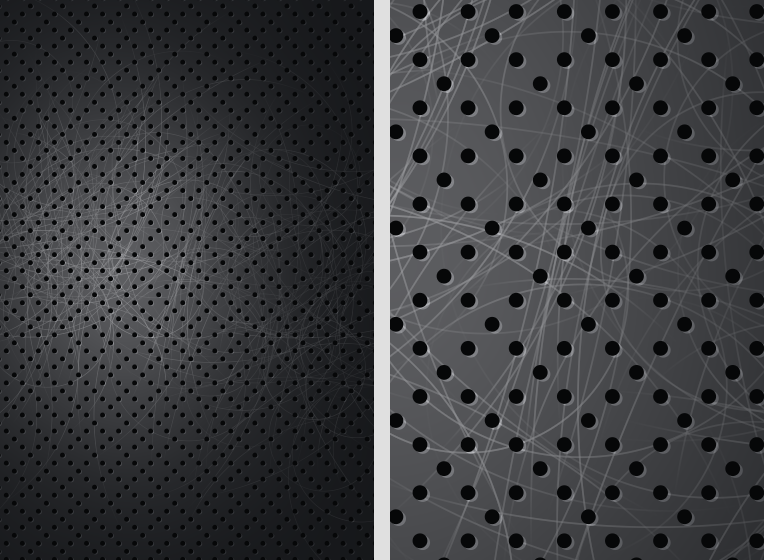
Left, the full canvas; right, a detail of the centre.
Reproduce this texture procedurally as a WebGL 2 fragment shader.

```glsl
#version 300 es
precision highp float;
// Dark perforated metal sheet with a soft glow and clusters of fine curved scratches.
uniform vec2 u_resolution;
out vec4 fragColor;

// Lengths are fractions of the canvas height.
#define ROW_STEP 0.01432
#define HOLE_RADIUS 0.0044
#define FIRST_HOLE vec2(0.2691, 0.6598)
#define RIM_SHIFT vec2(0.0016, -0.0011)
#define GLOW_CENTER vec2(0.215, 0.52)
#define GLOW_SIZE vec2(0.26, 0.33)
#define SCRATCH_HALF_WIDTH 0.0005
#define SCRATCH_STRENGTH 0.22
#define METAL_DARK vec3(0.086, 0.092, 0.103)
#define METAL_LIGHT vec3(0.355, 0.358, 0.370)
#define HOLE_COLOR vec3(0.022, 0.026, 0.030)

vec4 hash4(float n) {
    vec4 v = fract(n * vec4(0.1031, 0.1030, 0.0973, 0.1099));
    v += dot(v, v.wzxy + 33.33);
    return fract((v.xxyz + v.yzzw) * v.zywx);
}

// Gradient noise, roughly -0.7 to 0.7
float cornerSlope(vec2 cell, vec2 offset) {
    float angle = 6.2832 * hash4(cell.x + 57.0 * cell.y + 411.0).x;
    return dot(vec2(cos(angle), sin(angle)), offset);
}

float gradientNoise(vec2 p) {
    vec2 i = floor(p), f = fract(p);
    vec2 u = f * f * f * (f * (f * 6.0 - 15.0) + 10.0);
    vec2 e = vec2(1.0, 0.0);
    return mix(mix(cornerSlope(i, f), cornerSlope(i + e, f - e), u.x),
               mix(cornerSlope(i + e.yx, f - e.yx), cornerSlope(i + 1.0, f - 1.0), u.x), u.y);
}

// Coverage of a thin arc through a point, fading out towards its ends
float arc(vec2 p, vec2 through, float angle, float radius, float reach, float pixel) {
    vec2 center = through + radius * vec2(-sin(angle), cos(angle));
    float d = abs(distance(p, center) - abs(radius));
    float fade = 1.0 - smoothstep(0.5 * reach, reach, distance(p, through));
    return fade * clamp((SCRATCH_HALF_WIDTH - d) / pixel + 0.5, 0.0, 1.0);
}

// Random arcs scattered around a hub; radii.x to radii.y sets how tightly they bend
float scratches(vec2 p, vec2 hub, vec2 spread, vec2 angles, vec2 radii,
                int count, float seed, float pixel) {
    float sum = 0.0;
    for (int i = 0; i < count; i++) {
        vec4 a = hash4(float(i) * 7.31 + seed);
        vec4 b = hash4(float(i) * 3.77 + seed + 91.7);
        vec2 through = hub + spread * (a.xy + a.zw - 1.0);
        float angle = angles.x + angles.y * (b.x - 0.5);
        float radius = mix(radii.x, radii.y, b.y * b.y) * (b.z < 0.5 ? -1.0 : 1.0);
        float reach = mix(0.14, 0.38, b.w);
        sum += arc(p, through, angle, radius, reach, pixel) * mix(0.4, 1.0, a.x);
    }
    return sum;
}

// Offset from the nearest hole: full rows alternate with staggered half-filled rows
vec2 nearestHole(vec2 p) {
    vec2 q = (p - FIRST_HOLE) / ROW_STEP;
    vec2 nearest = vec2(9.0);
    for (int k = -1; k <= 1; k++) {
        float row = floor(q.y + 0.5) + float(k);
        float period = 2.0 + 2.0 * mod(row, 2.0);
        vec2 offset = vec2(mod(q.x + row + 0.5 * period, period) - 0.5 * period, q.y - row);
        if (dot(offset, offset) < dot(nearest, nearest)) nearest = offset;
    }
    return nearest * ROW_STEP;
}

float disc(vec2 offset, float radius, float pixel) {
    return clamp((radius - length(offset)) / pixel + 0.5, 0.0, 1.0);
}

void main() {
    vec2 p = gl_FragCoord.xy / u_resolution.y;
    float pixel = 1.0 / u_resolution.y;

    // Sheet and glow
    vec2 g = (p - GLOW_CENTER) / GLOW_SIZE;
    float glow = exp(-dot(g, g));
    vec3 color = mix(METAL_DARK, METAL_LIGHT, glow);
    color *= 1.0 + 0.06 * gradientNoise(p * 5.0);

    // Scratches: left and right tangles, then a steep sweep between them
    float lines = scratches(p, vec2(0.13, 0.58), vec2(0.18, 0.30), vec2(0.9, 2.4),
                            vec2(0.09, 0.9), 90, 3.0, pixel);
    lines += scratches(p, vec2(0.53, 0.45), vec2(0.18, 0.30), vec2(0.8, 2.6),
                       vec2(0.09, 0.8), 80, 211.0, pixel);
    lines += scratches(p, vec2(0.34, 0.54), vec2(0.05, 0.16), vec2(1.3, 0.35),
                       vec2(0.4, 1.4), 14, 503.0, pixel);
    float wear = mix(0.5, 1.0, smoothstep(-0.35, 0.3, gradientNoise(p * 9.0 + 4.0)));
    lines = 1.0 - exp(-lines * wear);
    color += SCRATCH_STRENGTH * (0.5 + 0.8 * glow) * lines;

    // Holes with a lit lower right rim
    vec2 offset = nearestHole(p);
    float hole = disc(offset, HOLE_RADIUS, pixel);
    float rim = disc(offset - RIM_SHIFT, HOLE_RADIUS, pixel);
    color = mix(color, color * 1.3 + 0.06, rim);
    color = mix(color, HOLE_COLOR, hole);

    fragColor = vec4(color, 1.0);
}
```
